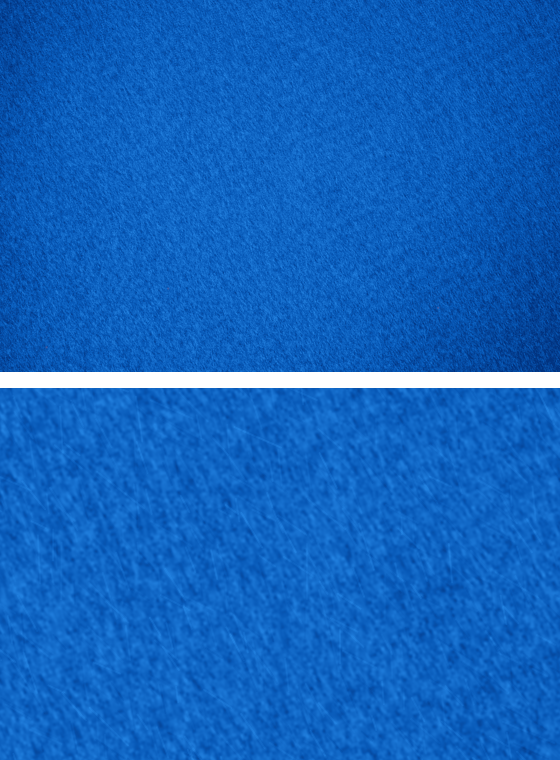
Top: the whole. Bottom: its middle third, enlarged.
Reproduce this texture procedurally as a WebGL 2 fragment shader.

```glsl
#version 300 es
precision highp float;
// Blue felt with fine slanted fibres, sparse lint and soft uneven lighting.

uniform vec2 u_resolution;
out vec4 fragColor;

float hash(vec2 p) {
    return fract(sin(dot(p, vec2(127.1, 311.7))) * 43758.5453);
}

float noise(vec2 p) {
    vec2 cell = floor(p);
    vec2 f = fract(p);
    f = f * f * (3.0 - 2.0 * f);
    float low = mix(hash(cell), hash(cell + vec2(1, 0)), f.x);
    float high = mix(hash(cell + vec2(0, 1)), hash(cell + vec2(1, 1)), f.x);
    return mix(low, high, f.y);
}

vec2 direction(float angle) {
    return vec2(cos(angle), sin(angle));
}

// Noise stretched along one direction, centred on zero
float streaks(vec2 p, float degrees, vec2 frequency) {
    vec2 along = direction(radians(degrees));
    vec2 across = vec2(-along.y, along.x);
    return noise(vec2(dot(p, along), dot(p, across)) * frequency + degrees) - 0.5;
}

float segmentDistance(vec2 p, vec2 axis, float halfLength) {
    return length(p - axis * clamp(dot(p, axis), -halfLength, halfLength));
}

// One scattered layer of short loose fibres
float fibres(vec2 p, float density, float seed, float pixel) {
    vec2 q = p * density;
    vec2 home = floor(q);
    float width = 0.0008 * density;
    float blur = pixel * density;
    float sum = 0.0;
    for (int y = -1; y <= 1; y++) {
        for (int x = -1; x <= 1; x++) {
            vec2 cell = home + vec2(x, y);
            vec2 key = cell + seed;
            vec2 centre = cell + vec2(hash(key), hash(key + 17.3));
            float angle = radians(-56.0) + (hash(key + 31.7) - 0.5) * 1.2;
            float halfLength = mix(0.2, 0.65, hash(key + 47.9));
            float d = segmentDistance(q - centre, direction(angle), halfLength);
            float strength = hash(key + 63.1) * 1.4 - 0.5;
            sum += strength * (1.0 - smoothstep(width - 0.5 * blur, width + 0.6 * blur, d));
        }
    }
    return sum;
}

// Rare round lint specks
float specks(vec2 p, float density, float pixel) {
    vec2 q = p * density;
    vec2 cell = floor(q);
    vec2 centre = 0.2 + 0.6 * vec2(hash(cell + 5.1), hash(cell + 9.7));
    float d = length(fract(q) - centre) / density;
    return step(0.96, hash(cell + 2.3)) * (1.0 - smoothstep(0.001, 0.002 + pixel, d));
}

// Broad glow left of centre, falling off to the edges
float lighting(vec2 uv) {
    vec2 d = (uv - vec2(0.36, 0.47)) * vec2(1.0, 0.8);
    float light = 0.665 - 0.58 * dot(d, d);
    light -= 0.2 * exp(-9.0 * uv.x);
    light -= 0.22 * smoothstep(0.45, 1.0, uv.x - 0.5 * uv.y);
    light -= 0.1 * smoothstep(0.5, 1.0, uv.y - uv.x);
    return light;
}

vec3 feltColour(float tone) {
    vec3 shade = vec3(0.005, 0.20, 0.50);
    vec3 body = vec3(0.03, 0.35, 0.72);
    vec3 highlight = vec3(0.13, 0.50, 0.87);
    vec3 lower = mix(shade, body, clamp(tone * 2.0, 0.0, 1.0));
    return mix(lower, highlight, clamp(tone * 2.0 - 1.0, 0.0, 1.0));
}

void main() {
    vec2 uv = gl_FragCoord.xy / u_resolution;
    vec2 p = gl_FragCoord.xy / u_resolution.y;
    float pixel = 1.0 / u_resolution.y;

    // Matted nap: crossing streaks turning upright lower down, plus fine grain
    float nap = 0.3 * streaks(p, -54.0, vec2(95.0, 320.0));
    nap += 0.24 * streaks(p, -71.0, vec2(120.0, 330.0));
    nap += 0.16 * streaks(p, -33.0, vec2(130.0, 310.0));
    nap += mix(0.22, 0.05, uv.y) * streaks(p, -87.0, vec2(110.0, 300.0));
    nap += 0.3 * streaks(p, 20.0, vec2(330.0));
    nap += 0.06 * streaks(p, -50.0, vec2(9.0, 24.0));

    // Loose fibres on top
    float loose = 0.0;
    for (int i = 0; i < 4; i++) {
        float layer = float(i);
        loose += fibres(p + layer * 0.37, 24.0 + 4.0 * layer, layer * 19.0, pixel);
    }

    vec3 colour = feltColour(lighting(uv) + nap + 0.17 * loose);
    vec3 lint = vec3(0.42, 0.38, 0.62);
    colour = mix(colour, lint, 0.55 * specks(p, 10.0, pixel));
    fragColor = vec4(colour, 1.0);
}
```
